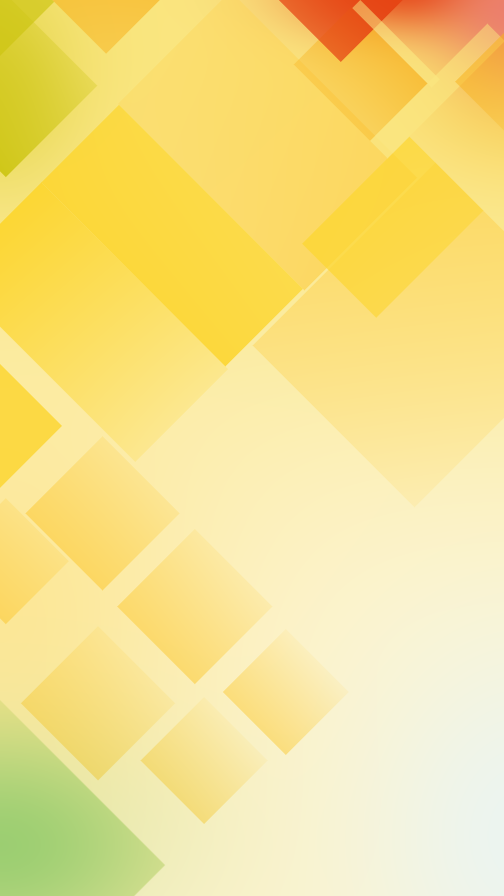
Write a Shadertoy shader that draws this background.

```glsl
const float HEIGHT = 16.0 / 9.0;          // canvas height in canvas widths
const vec3 CREAM  = vec3(0.99, 0.957, 0.81);
const vec3 LEMON  = vec3(0.98, 0.90, 0.50);
const vec3 BUTTER = vec3(0.99, 0.88, 0.48);
const vec3 GOLD   = vec3(0.99, 0.84, 0.20);
const vec3 HONEY  = vec3(0.99, 0.83, 0.34);
const vec3 AMBER  = vec3(0.97, 0.70, 0.12);
const vec3 RED    = vec3(0.90, 0.27, 0.08);
const vec3 PINK   = vec3(0.92, 0.48, 0.44);
const vec3 OLIVE  = vec3(0.80, 0.77, 0.06);
const vec3 LEAF   = vec3(0.58, 0.80, 0.43);
const vec3 MIST   = vec3(0.92, 0.955, 0.95);

// Small squares: centre on the two diagonals, half diagonal
const int SQUARES = 6;
const vec3 SQUARE[SQUARES] = vec3[](
    vec3(1.222, -0.815, 0.153), vec3(1.590, -0.817, 0.154),
    vec3(1.940, -0.806, 0.125), vec3(1.590, -1.201, 0.153),
    vec3(1.914, -1.104, 0.126), vec3(1.125, -1.102, 0.125));

// Soft elliptical light
void glow(inout vec3 col, vec2 p, vec2 centre, vec2 radius, vec3 ink, float strength) {
    vec2 q = (p - centre) / radius;
    col = mix(col, ink, strength * exp(-dot(q, q)));
}

// Tilted rectangle; box = (min, max) on the diagonals,
// alpha = opacity at the left corner and its change along each diagonal
void pane(inout vec3 col, vec2 diag, vec4 box, vec3 ink, vec3 alpha) {
    vec2 inside = min(diag - box.xy, box.zw - diag);
    float mask = clamp(0.5 + min(inside.x, inside.y) * iResolution.x / 1.4142, 0.0, 1.0);
    vec2 q = (diag - box.xy) / (box.zw - box.xy);
    col = mix(col, ink, mask * clamp(alpha.x + dot(alpha.yz, q), 0.0, 1.0));
}

void mainImage(out vec4 fragColor, in vec2 fragCoord) {
    vec2 p = fragCoord / iResolution.xy * vec2(1.0, HEIGHT);
    float depth = HEIGHT - p.y;
    vec2 diag = vec2(p.x + depth, p.x - depth);   // falling and rising diagonals

    // Base gradient and corner lights
    vec3 col = mix(CREAM, LEMON, smoothstep(0.25, 0.95, p.y / HEIGHT));
    glow(col, p, vec2(0.0, 0.55), vec2(0.42, 0.45), BUTTER, 0.65);
    glow(col, p, vec2(1.05, 0.12), vec2(0.33, 0.40), MIST, 0.95);
    glow(col, p, vec2(0.0, 1.62), vec2(0.16, 0.22), OLIVE, 0.45);
    glow(col, p, vec2(1.05, 1.60), vec2(0.22, 0.16), AMBER, 0.40);
    glow(col, p, vec2(0.82, 1.80), vec2(0.22, 0.09), RED, 0.95);
    glow(col, p, vec2(1.02, 1.75), vec2(0.14, 0.13), PINK, 0.90);

    // Large yellow panes
    pane(col, diag, vec4(0.440, 0.028, 1.180, 0.475), HONEY, vec3(0.35, 0.45, 0.05));
    pane(col, diag, vec4(1.187, -0.184, 1.829, 0.541), HONEY, vec3(0.48, -0.32, 0.25));
    pane(col, diag, vec4(0.444, -0.648, 1.185, -0.280), GOLD, vec3(0.98, -0.76, 0.0));
    pane(col, diag, vec4(0.444, -0.280, 1.174, 0.028), GOLD, vec3(0.92, 0.0, -0.15));
    pane(col, diag, vec4(1.083, 0.116, 1.377, 0.541), GOLD, vec3(0.80, -0.15, -0.08));
    pane(col, diag, vec4(0.500, -1.100, 0.968, -0.722), GOLD, vec3(0.85, 0.0, 0.0));

    // Upper left olive and amber panes
    pane(col, diag, vec4(-0.30, -0.340, 0.363, 0.023), OLIVE, vec3(0.95, -0.05, -0.60));
    pane(col, diag, vec4(-0.30, -0.500, 0.111, 0.104), OLIVE, vec3(0.65, 0.0, 0.0));
    pane(col, diag, vec4(-0.30, 0.104, 0.317, 0.600), AMBER, vec3(0.80, -0.30, 0.35));

    // Upper right orange and red panes with pale strips
    pane(col, diag, vec4(0.711, 0.455, 1.014, 0.683), AMBER, vec3(0.35, 0.0, 0.30));
    pane(col, diag, vec4(0.200, 0.553, 0.799, 1.200), RED, vec3(0.72, 0.0, 0.80));
    pane(col, diag, vec4(1.014, 0.455, 1.083, 0.920), LEMON, vec3(0.85, 0.0, -0.35));
    pane(col, diag, vec4(0.715, 0.683, 1.030, 0.715), LEMON, vec3(0.50, 0.30, 0.0));
    pane(col, diag, vec4(1.065, 0.741, 1.400, 1.300), AMBER, vec3(0.55, -0.50, 0.0));

    // Small squares, paler toward the right
    for (int i = 0; i < SQUARES; i++) {
        vec3 s = SQUARE[i];
        float strength = 0.85 - 0.25 * (s.x - 1.2);
        pane(col, diag, vec4(s.xy - s.z, s.xy + s.z), HONEY, vec3(strength, 0.0, -0.55));
    }

    // Green light, stronger on the lower left pane
    float beforePane = smoothstep(-1.386, -1.392, diag.y) * smoothstep(2.047, 2.041, diag.x);
    pane(col, diag, vec4(1.10, -2.20, 2.044, -1.389), BUTTER, vec3(0.45, 0.0, 0.0));
    glow(col, p, vec2(0.0, 0.10), vec2(0.38, 0.25), LEAF, mix(0.25, 0.92, beforePane));

    fragColor = vec4(col, 1.0);
}
```
